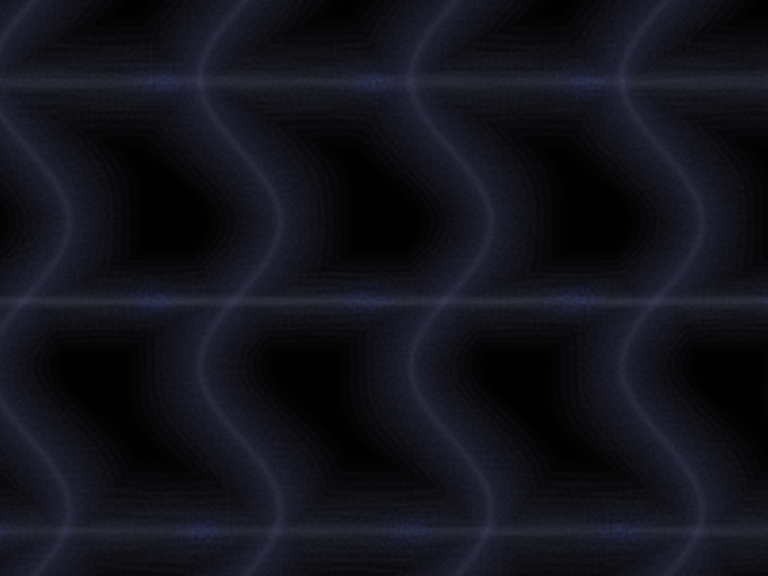
A Shadertoy shader for this pattern:

```glsl
#define COLUMN_STEP 0.3663
#define ROW_STEP 0.39
#define FIRST_ROW 0.078
#define WAVE_CENTRE 0.4167
#define WAVE_SWING 0.0694
#define WAVE_CREST 0.8646
#define WAVE_REACH 0.132
#define GRAIN 0.022
#define STREAKS 0.022

const float PI = 3.14159265;
const vec3 WAVE_TINT = vec3(1.0, 1.0, 1.58);
const vec3 ROW_TINT = vec3(1.0, 1.04, 1.42);
const vec3 SPOT_BLUE = vec3(0.012, 0.022, 0.095);

vec2 hashGradient(vec2 cell) {
    vec3 p = fract(cell.xyx * vec3(0.1031, 0.1030, 0.0973));
    p += dot(p, p.yzx + 33.33);
    float angle = 2.0 * PI * fract((p.x + p.y) * p.z);
    return vec2(cos(angle), sin(angle));
}

float gradientNoise(vec2 p) {
    vec2 cell = floor(p), f = fract(p);
    vec2 u = f * f * f * (f * (f * 6.0 - 15.0) + 10.0);
    vec2 e = vec2(1.0, 0.0);
    float a = dot(hashGradient(cell), f);
    float b = dot(hashGradient(cell + e.xy), f - e.xy);
    float c = dot(hashGradient(cell + e.yx), f - e.yx);
    float d = dot(hashGradient(cell + e.xx), f - e.xx);
    return mix(mix(a, b, u.x), mix(c, d, u.x), u.y);
}

// Signed distance along x to the nearest repeat of a column at the given centre
float columnOffset(float x, float centre) {
    return (fract((x - centre) / COLUMN_STEP + 0.5) - 0.5) * COLUMN_STEP;
}

float bell(float d, float width) {
    return exp(-d * d / (width * width));
}

void mainImage(out vec4 fragColor, in vec2 fragCoord) {
    vec2 uv = fragCoord / iResolution.y;

    // Vertical sine strands, distance corrected for their slope
    float phase = 4.0 * PI * (uv.y - WAVE_CREST);
    float slope = 4.0 * PI * WAVE_SWING * sin(phase);
    float strandX = WAVE_CENTRE - WAVE_SWING * cos(phase);
    float waveDist = abs(columnOffset(uv.x, strandX)) / sqrt(1.0 + slope * slope);

    // Horizontal bars with slightly uneven spacing
    float y = uv.y - FIRST_ROW;
    float rowCoord = (y - 0.009 * sin(0.5 * PI * y / ROW_STEP)) / ROW_STEP;
    float row = floor(rowCoord + 0.5);
    float rowDist = abs(rowCoord - row) * ROW_STEP;
    float rowReach = 0.112 + 0.018 * cos(PI * row);

    // Wide halos joined with crisp corners
    float waveHalo = 0.128 * max(0.0, 1.0 - waveDist / WAVE_REACH);
    float rowHalo = 0.108 * max(0.0, 1.0 - rowDist / rowReach);
    float halo = max(waveHalo, rowHalo) + 0.08 * min(waveHalo, rowHalo);
    float waveShare = smoothstep(-0.03, 0.03, waveHalo - rowHalo);
    vec3 tint = mix(ROW_TINT, WAVE_TINT, waveShare);

    // Contour rings around the dark cells
    float ringZone = smoothstep(0.008, 0.03, halo) * (1.0 - smoothstep(0.05, 0.085, halo));
    halo += 0.007 * ringZone * sin(halo * 480.0);

    // Fine grain and horizontal streaks, absent from the dark cells
    float grain = gradientNoise(uv * 150.0 + 7.3);
    float streak = gradientNoise(uv * vec2(9.0, 135.0) + 41.7);
    float lit = smoothstep(0.005, 0.07, halo);
    float rowZone = mix(1.0, 0.35, waveShare);
    float shade = halo * 0.93 + lit * (GRAIN * grain + STREAKS * rowZone * streak);
    shade = max(shade, 0.004 + 0.008 * grain);
    vec3 colour = shade * mix(vec3(1.0, 1.0, 1.3), tint, smoothstep(0.04, 0.1, halo));

    // Pale cores of strands and bars
    float rowCore = bell(rowDist, 0.009 + 0.004 * step(1.5, row));
    float barGain = 0.042 + 0.014 * sin(0.5 * PI * row);
    colour += 0.03 * bell(waveDist, 0.0075) * vec3(1.0, 1.08, 1.25);
    colour += barGain * rowCore * vec3(1.0, 1.06, 1.2);

    // Blue flares that shift sideways from bar to bar
    float spotX = columnOffset(uv.x, 0.297 + 0.05 * cos(2.2 * row));
    float flare = bell(spotX, 0.045) * bell(rowDist, 0.026);
    colour += SPOT_BLUE * flare * (0.8 + 0.8 * grain);

    fragColor = vec4(max(colour, 0.0), 1.0);
}
```
